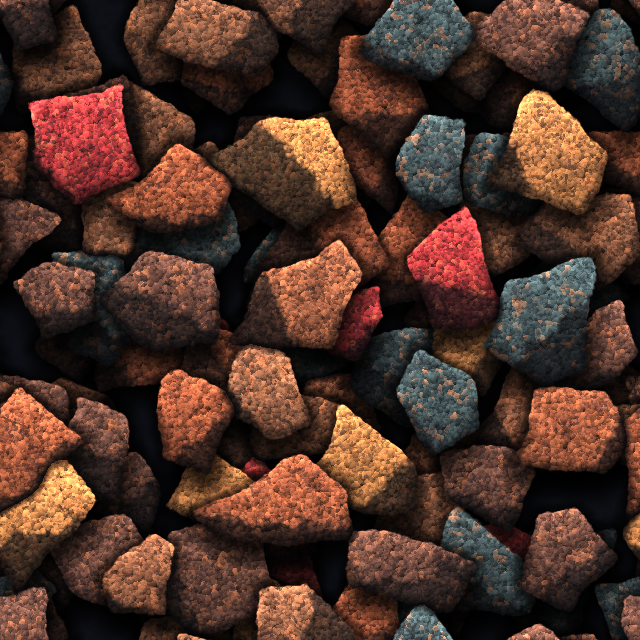
This texture is drawn by a WebGL 2 fragment shader. Its source:

```glsl
#version 300 es
precision highp float;
precision highp int;
uniform vec2 u_resolution;
out vec4 outColor;

#define GRID 5
#define LAYERS 4
#define SIDES 5
#define JITTER 0.6
#define MIN_RADIUS 0.20
#define MAX_RADIUS 0.47
#define ROUGHNESS 0.05
#define GRAIN_CONTRAST 0.95
#define SHADOW 0.85
#define EXPOSURE 1.12
#define TAU 6.28319

// Integer hash on a wrapped lattice
vec3 hash(ivec2 cell, int period, int salt) {
    uvec3 v = uvec3((cell + 4 * period) % period, salt);
    v = v * 1664525u + 1013904223u;
    v.x += v.y * v.z; v.y += v.z * v.x; v.z += v.x * v.y;
    v ^= v >> 16u;
    v.x += v.y * v.z; v.y += v.z * v.x; v.z += v.x * v.y;
    return vec3(v >> 8u) * exp2(-24.0);
}

// Cellular noise: xy = offset to the nearest point, z = its random value
vec3 cellular(vec2 uv, int period, int salt) {
    vec2 p = uv * float(period);
    ivec2 base = ivec2(floor(p));
    vec3 nearest = vec3(9.0);
    for (int y = -1; y <= 1; y++)
    for (int x = -1; x <= 1; x++) {
        ivec2 cell = base + ivec2(x, y);
        vec3 h = hash(cell, period, salt);
        vec2 offset = vec2(cell) + h.xy - p;
        if (dot(offset, offset) < dot(nearest.xy, nearest.xy)) nearest = vec3(offset, h.z);
    }
    return nearest;
}

float smoothMax(float a, float b, float k) {
    float h = max(k - abs(a - b), 0.0) / k;
    return max(a, b) + 0.25 * h * h * k;
}

struct Stone { float dist; float gap; vec2 local; vec3 id; };

// Rounded irregular polygon built from half planes
float polygon(vec2 q, ivec2 cell, int layer, float turn) {
    float d = -1.0;
    for (int k = 0; k < SIDES; k++) {
        vec3 h = hash(cell, GRID, layer * 16 + k);
        float a = TAU * (turn + (float(k) + 0.7 * (h.x - 0.5)) / float(SIDES));
        d = smoothMax(d, dot(q, vec2(cos(a), sin(a))) - mix(MIN_RADIUS, MAX_RADIUS, h.y), 0.05);
    }
    return d;
}

// Nearest stone of one layer, in grid units
Stone nearestStone(vec2 uv, int layer) {
    vec2 p = uv * float(GRID) + vec2(0.37, 0.59) * float(layer);
    ivec2 base = ivec2(floor(p));
    Stone s = Stone(9.0, 9.0, vec2(0), vec3(0));
    float second = 9.0;
    for (int y = -1; y <= 1; y++)
    for (int x = -1; x <= 1; x++) {
        ivec2 cell = base + ivec2(x, y);
        vec3 place = hash(cell, GRID, layer * 16 + 9);
        vec2 q = p - vec2(cell) - 0.5 - JITTER * (place.xy - 0.5);
        float d = polygon(q, cell, layer, place.z);
        if (d < s.dist) {
            second = s.dist;
            s = Stone(d, 0.0, q / 0.4, hash(cell, GRID, layer * 16 + 8));
        } else second = min(second, d);
    }
    s.gap = second - s.dist;
    return s;
}

vec3 mineral(float pick) {
    vec3 c = mix(vec3(0.60, 0.31, 0.20), vec3(0.52, 0.33, 0.23), smoothstep(0.1, 0.4, pick));
    c = mix(c, vec3(0.78, 0.50, 0.28), smoothstep(0.5, 0.54, pick));
    c = mix(c, vec3(0.40, 0.26, 0.21), smoothstep(0.62, 0.64, pick));
    c = mix(c, vec3(0.24, 0.29, 0.29), smoothstep(0.77, 0.79, pick));
    return mix(c, vec3(0.64, 0.20, 0.20), smoothstep(0.94, 0.95, pick));
}

void main() {
    vec2 uv = gl_FragCoord.xy / u_resolution;
    float pixel = float(GRID) / u_resolution.y;

    // Surface texture shared by all stones
    vec3 lump = cellular(uv, 26, 101);
    vec3 chip = cellular(uv, 64, 102);
    vec3 grit = cellular(uv, 130, 103);
    vec3 grain = cellular(uv, 230, 104);
    float rough = 0.5 * length(lump.xy) + 0.3 * length(chip.xy) + 0.2 * length(grit.xy) - 0.45;
    vec2 toLight = vec2(-0.4, 0.9);
    float relief = -dot(0.12 * lump.xy + 0.25 * chip.xy + 0.3 * grit.xy, toLight);
    float speckle = 0.55 * grain.z + 0.45 * grit.z - 0.5;
    vec2 bend = 0.004 * sin(TAU * (uv.yx * vec2(7, 6) + uv * vec2(3, 4)));

    vec3 color = vec3(0.055, 0.06, 0.085) * (1.0 + 0.2 * speckle);
    for (int layer = 0; layer < LAYERS; layer++) {
        Stone s = nearestStone(uv + bend, layer);
        float d = s.dist + ROUGHNESS * rough;

        // Shadow cast down onto the layers beneath
        float above = nearestStone(uv + bend + vec2(-0.006, 0.028), layer).dist;
        float shade = max(smoothstep(0.17, -0.12, above), 0.8 * smoothstep(0.12, 0.0, d));
        color *= 1.0 - SHADOW * shade;

        // Lit upper facet, dark lower facet and worn rim
        float tilt = 2.6 * (s.id.x - 0.5);
        float across = dot(s.local, vec2(sin(tilt), -cos(tilt))) - 0.05 - 0.6 * s.id.y;
        float lower = smoothstep(-0.07, 0.09, across + 0.45 * rough);
        float rim = smoothstep(0.10, 0.0, -d);
        float light = (1.0 + 0.28 * s.local.y) * mix(1.0, 0.5, lower);
        light *= 1.0 + rim * mix(-0.55, 0.22, smoothstep(-0.3, 0.5, s.local.y));
        light *= mix(0.3, 1.0, smoothstep(0.0, 0.1, s.gap));
        light *= mix(0.5, 1.0, float(layer + 1) / float(LAYERS));

        // Mineral colour with rusty and dark flecks
        vec3 stone = mix(mineral(s.id.z), vec3(0.27, 0.26, 0.26), 0.4 * lower);
        float rust = smoothstep(0.62, 0.85, 0.6 * grit.z + 0.4 * chip.z + 0.3 * rough);
        stone = mix(stone, vec3(0.66, 0.37, 0.22), 0.5 * rust);
        stone *= max(1.0 + GRAIN_CONTRAST * speckle + 0.9 * relief - 0.35 * rough, 0.15);
        float pit = smoothstep(0.70, 0.92, 0.65 * grain.z + 0.35 * lump.z);
        stone = mix(stone, vec3(0.10, 0.08, 0.10), 0.6 * pit);
        stone = stone * max(light, 0.08) * EXPOSURE + vec3(0.01, 0.012, 0.02);

        color = mix(color, stone, smoothstep(pixel, -pixel, d));
    }
    outColor = vec4(color, 1.0);
}
```
